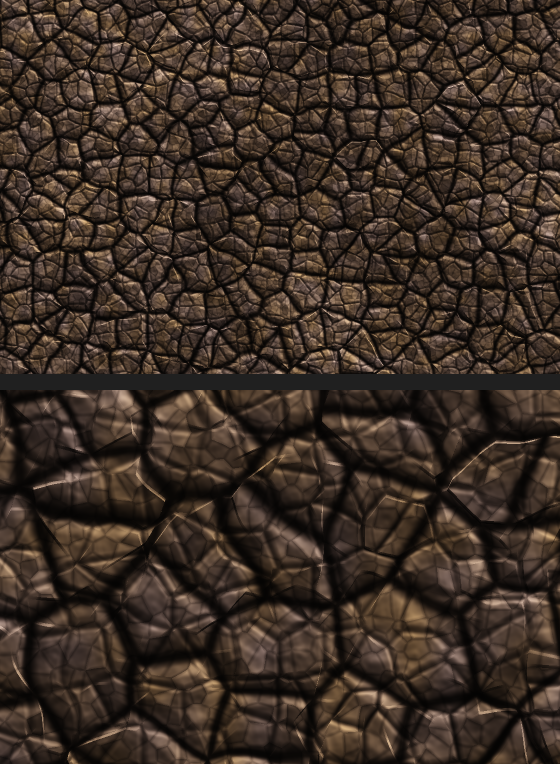
Top, the full canvas; bottom, a detail of the centre.
This texture is drawn by a Shadertoy shader. Its source:

```glsl
// Cracked, crusty brown rock: a relief of large and small Voronoi stones with
// rough grain is lit from above by its slope toward the light, then darkened
// along the cracks. All lengths are in canvas heights.

const float STONE_SCALE  = 12.5;   // large stones per canvas height
const float PEBBLE_SCALE = 27.0;   // smaller broken pieces
const float SHARD_SCALE  = 60.0;   // tilted facets on the surface
const float GRAIN_SCALE  = 42.0;   // coarsest octave of roughness
const float STONE_RISE   = 0.011;
const float PEBBLE_RISE  = 0.0035;
const float GRAIN_RISE   = 0.015;
const float FACET_TILT   = 0.85;
const float SLOPE_STEP   = 0.0014;
const float EXPOSURE     = 0.33;
const float CONTRAST     = 0.80;
const vec2  LIGHT_DIR    = vec2(0.35, 0.94);
const vec3  EARTH_TINT   = vec3(1.28, 0.94, 0.74);
const vec3  GLINT_TINT   = vec3(1.14, 0.97, 0.79);
const int   SAMPLES      = 2;      // per axis

vec2 hash2(vec2 p) {
    vec3 q = fract(p.xyx * vec3(0.1031, 0.1030, 0.0973));
    q += dot(q, q.yzx + 33.33);
    return fract((q.xx + q.yz) * q.zy);
}

float noise(vec2 p) {
    vec2 i = floor(p), f = fract(p);
    vec2 u = f * f * (3.0 - 2.0 * f);
    return mix(mix(hash2(i).x, hash2(i + vec2(1, 0)).x, u.x),
               mix(hash2(i + vec2(0, 1)).x, hash2(i + vec2(1, 1)).x, u.x), u.y);
}

// Three octaves whose slopes are equally strong
float fbm(vec2 p) {
    float sum = 0.0, amp = 0.5;
    for (int i = 0; i < 3; i++) {
        sum += amp * noise(p);
        p = mat2(1.6, 1.3, -1.3, 1.6) * p + 17.3;
        amp *= 0.5;
    }
    return sum;
}

// x: distance to the border with the next cell, yz: random values of the cell
vec3 cells(vec2 p) {
    vec2 base = floor(p), nearest = vec2(8.0), second = vec2(8.0), id = base;
    for (int y = -1; y <= 1; y++)
    for (int x = -1; x <= 1; x++) {
        vec2 cell = base + vec2(x, y);
        vec2 toSeed = cell + 0.05 + 0.9 * hash2(cell) - p;
        float d = dot(toSeed, toSeed);
        if (d < dot(nearest, nearest)) {
            second = nearest;
            nearest = toSeed;
            id = cell;
        } else if (d < dot(second, second)) {
            second = toSeed;
        }
    }
    float border = dot(0.5 * (nearest + second), normalize(second - nearest));
    return vec3(border, hash2(id + 71.0));
}

// Bend the cell borders so the cracks run unevenly
vec2 warp(vec2 p) {
    vec2 bend = vec2(noise(p * 24.0), noise(p * 24.0 + 51.0)) - 0.5;
    return p + 0.012 * bend;
}

float relief(vec2 p) {
    vec2 w = warp(p);
    float stone  = smoothstep(0.0, 0.24, cells(w * STONE_SCALE).x);
    float pebble = smoothstep(0.0, 0.16, cells(w * PEBBLE_SCALE + 9.0).x);
    return STONE_RISE * stone + PEBBLE_RISE * pebble
         + GRAIN_RISE * fbm(p * GRAIN_SCALE);
}

vec3 rock(vec2 p) {
    vec2 w = warp(p);
    vec3 stone  = cells(w * STONE_SCALE);
    vec3 pebble = cells(w * PEBBLE_SCALE + 9.0);
    vec3 shard  = cells(w * SHARD_SCALE + 23.0);

    // Slope toward the light, with a random tilt per facet
    vec2 reach = SLOPE_STEP * LIGHT_DIR;
    float slope = (relief(p - reach) - relief(p + reach)) / (2.0 * SLOPE_STEP);
    slope += FACET_TILT * dot(shard.yz - 0.5, LIGHT_DIR);
    slope += 0.4 * (pebble.y - 0.5);
    float patchTone = 1.1 * (fbm(p * 5.0 + 3.0) - 0.44) + 0.3 * (stone.y - 0.5);
    float tone = EXPOSURE * exp(CONTRAST * clamp(slope, -2.0, 1.6) + patchTone);

    // Cracks of varying width and depth
    float wear = noise(p * 9.0 + 31.0);
    float stoneGap  = smoothstep(0.01, mix(0.07, 0.17, wear), stone.x);
    float pebbleGap = smoothstep(0.0, 0.12, pebble.x);
    float shardGap  = smoothstep(0.0, 0.16, shard.x);
    tone *= mix(0.10, 1.0, stoneGap);
    tone *= mix(mix(0.65, 0.20, noise(p * 13.0)), 1.0, pebbleGap);
    tone *= mix(0.68, 1.0, shardGap);
    tone = 1.0 - exp(-tone);

    // Brown earth, paler glints, drifting between golden and grey
    vec3 tint = mix(EARTH_TINT, GLINT_TINT, min(1.4 * tone, 1.0));
    float hue = noise(p * 30.0 + 77.0) - 0.5;
    tint *= 1.0 + hue * vec3(0.05, -0.02, -0.35);
    return tone * tint + vec3(0.012, 0.010, 0.008);
}

void mainImage(out vec4 fragColor, in vec2 fragCoord) {
    vec3 color = vec3(0.0);
    for (int j = 0; j < SAMPLES; j++)
    for (int i = 0; i < SAMPLES; i++) {
        vec2 offset = (vec2(i, j) + 0.5) / float(SAMPLES) - 0.5;
        color += rock((fragCoord + offset) / iResolution.y);
    }
    fragColor = vec4(color / float(SAMPLES * SAMPLES), 1.0);
}
```
